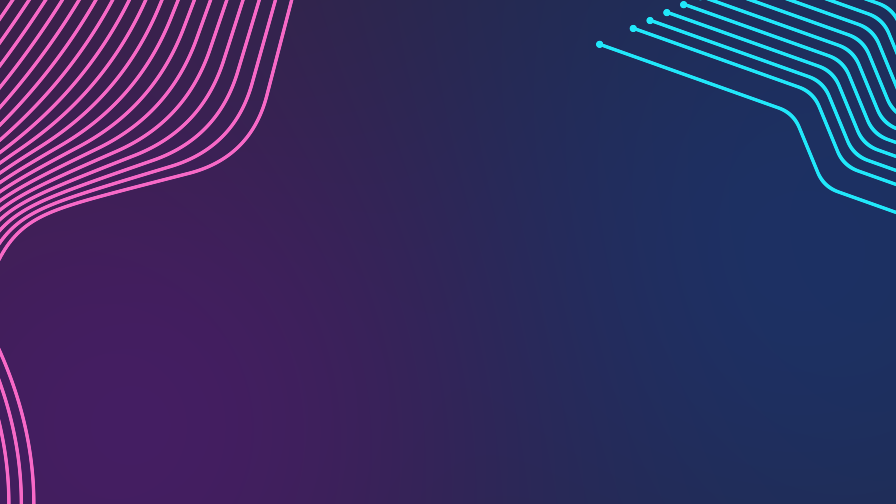
A Shadertoy shader for this background:

```glsl
// Dark purple-to-blue backdrop with two soft glows, a fan of bent pink contour
// lines on the left and a bundle of dotted cyan circuit traces at top right.
// Curves are blended half-planes; each family is spaced by its line index.

const vec2 CANVAS = vec2(768.0, 432.0);  // layout units, y pointing down
const vec3 PINK = vec3(0.97, 0.41, 0.78);
const vec3 CYAN = vec3(0.13, 0.91, 0.98);

float smoothMax(float a, float b, float k) {
    float h = max(k - abs(a - b), 0.0) / k;
    return max(a, b) + 0.25 * k * h * h;
}

float smoothMin(float a, float b, float k) {
    return -smoothMax(-a, -b, k);
}

// Coverage of a stroke whose centre line is d units away
float stroke(float d, float halfWidth, float unit) {
    return 1.0 - smoothstep(-0.5 * unit, 0.5 * unit, abs(d) - halfWidth);
}

float glow(vec2 p, vec2 centre) {
    vec2 d = (p - centre) / CANVAS.y;
    return exp(-2.0 * dot(d, d));
}

vec3 backdrop(vec2 p) {
    vec3 col = mix(vec3(0.22, 0.13, 0.26), vec3(0.135, 0.16, 0.29),
                   smoothstep(0.0, 560.0, p.x));
    col = mix(col, vec3(0.105, 0.195, 0.40), 0.9 * glow(p, vec2(690.0, 215.0)));
    return mix(col, vec3(0.27, 0.115, 0.39), 0.95 * glow(p, vec2(110.0, 365.0)));
}

// Nested contours: a steep right side blended into a shallow lower side
float pinkFan(vec2 p, float unit) {
    float ink = 0.0;
    for (int n = 0; n < 18; n++) {
        float i = float(n);
        float lean = 0.26 + 0.02 * i;
        float slope = 0.256 + 0.045 * i;
        float tail = 31.0 * exp(-p.x / 19.0 - 0.38 * i);
        float side = (p.x - 250.0 + 13.9 * i + lean * p.y) / sqrt(1.0 + lean * lean);
        float base = (p.y - 190.0 + 3.0 * i + 0.3 * i * i + slope * p.x - tail)
                   / sqrt(1.0 + slope * slope);
        float f = smoothMax(side, base, 48.0);
        float gradient = length(vec2(dFdx(f), dFdy(f))) / unit;
        ink = max(ink, stroke(f / max(gradient, 0.2), 1.5, unit));
    }
    return ink;
}

// Parabolas rising from the lower left corner
float pinkCorner(vec2 p, float unit) {
    float rise = CANVAS.y - p.y;
    float f = 29.0 - 0.0017 * rise * rise - p.x;
    float d = f - 10.7 * max(round(f / 10.7), 0.0);
    return stroke(d / sqrt(1.0 + pow(0.0034 * rise, 2.0)), 1.5, unit);
}

// Parallel traces with two rounded bends; the second slot stays empty
float cyanTraces(vec2 p, float unit) {
    const float spacing = 11.3;
    vec2 along = vec2(0.942, 0.335);
    vec2 across = vec2(0.335, -0.942);
    vec2 start = vec2(514.0, 38.0);
    vec2 upperBend = vec2(680.0, 97.0);
    vec2 lowerBend = vec2(706.0, 160.0);

    float steep = dot(p - upperBend, vec2(0.924, -0.381));
    float f = smoothMax(dot(p - upperBend, across), steep, 10.0);
    f = smoothMin(f, dot(p - lowerBend, across), 10.0);
    float i = f < spacing ? 0.0 : max(2.0, round(f / spacing));

    // Each trace begins at a round dot
    vec2 dotCentre = start + i * vec2(14.4, -6.8);
    float toDot = length(p - dotCentre);
    float d = dot(p - dotCentre, along) < 0.0 ? toDot : abs(f - i * spacing);
    return max(stroke(d, 1.5, unit), stroke(toDot, 3.1, unit));
}

void mainImage(out vec4 fragColor, in vec2 fragCoord) {
    vec2 p = fragCoord / iResolution.xy * CANVAS;
    p.y = CANVAS.y - p.y;
    float unit = CANVAS.y / iResolution.y;  // one pixel in layout units

    vec3 col = backdrop(p);
    col = mix(col, PINK, max(pinkFan(p, unit), pinkCorner(p, unit)));
    col = mix(col, CYAN, cyanTraces(p, unit));
    fragColor = vec4(col, 1.0);
}
```
